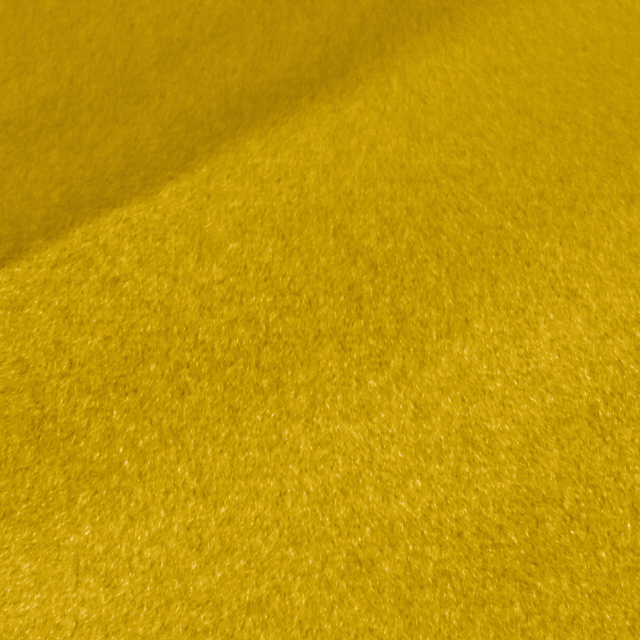
Give the GLSL for this texture, as a Shadertoy shader.

```glsl
// Golden plush fabric with one soft diagonal fold and a shallow depth of field.
// Broad light bands follow the fold; the pile is a sum of scattered, oriented
// Gaussian tufts at three sizes plus fuzz, and a tone ramp turns it into gold.

const vec3  GOLD = vec3(0.757, 0.597, 0.010);      // colour at tone zero
const vec3  TONE_STEP = vec3(0.050, 0.048, 0.0);   // change per unit of tone
const float PALE_BLUE = 0.028;                     // blue gained by highlights
const float FOLD_HEIGHT = 0.575;                   // fold at the left edge
const float FOLD_ANGLE = 0.495;
const float COARSE_TUFT = 0.023;
const float PILE_TUFT = 0.0125;
const float FINE_TUFT = 0.0066;
const float FUZZ_SIZE = 0.0032;
const float LEAN_LEFT = 1.02;                      // pile direction, radians
const float LEAN_RIGHT = 2.12;
const float LEAN_SPREAD = 1.2;

float hash(vec2 p) {
    return fract(sin(dot(p, vec2(127.1, 311.7))) * 43758.5453);
}

float valueNoise(vec2 p) {
    vec2 i = floor(p), f = fract(p);
    f = f * f * (3.0 - 2.0 * f);
    return mix(mix(hash(i), hash(i + vec2(1, 0)), f.x),
               mix(hash(i + vec2(0, 1)), hash(i + vec2(1, 1)), f.x), f.y);
}

// Signed noise, two octaves, roughly -1 to 1
float softNoise(vec2 p) {
    return 1.3 * valueNoise(p) + 0.7 * valueNoise(p * 2.1 + 17.3) - 1.0;
}

float bump(float x, float width) {
    return exp(-x * x / (width * width));
}

// Light and dark tufts scattered two per cell, with unit deviation
float tufts(vec2 p, float size, float lean, float seed) {
    vec2 q = p / size;
    vec2 cell = floor(q);
    float sum = 0.0;
    for (int y = -1; y <= 1; y++)
    for (int x = -1; x <= 1; x++)
    for (int k = 0; k < 2; k++) {
        vec2 id = cell + vec2(x, y);
        vec2 key = id + seed + 37.0 * float(k);
        vec2 r = q - id - vec2(hash(key), hash(key + 5.3));
        float angle = lean + LEAN_SPREAD * (hash(key + 11.9) - 0.5);
        vec2 dir = vec2(cos(angle), sin(angle));
        float along = dot(r, dir);
        float across = dot(r, vec2(-dir.y, dir.x));
        float weight = 2.0 * hash(key + 23.7) - 1.0;
        sum += weight * exp(-4.0 * along * along - 28.0 * across * across);
    }
    return 3.2 * sum;
}

// Broad light: a shadowed far side, a lit ridge and bands on the near side
float foldLight(vec2 p, float along, float d) {
    float drift = softNoise(vec2(along * 4.0, d * 9.0) + 3.0);
    float fade = 1.0 - smoothstep(0.50, 0.95, p.x);

    float far = -0.80 + 0.28 * drift;
    far -= 1.10 * bump(d - 0.015, 0.06) * mix(0.35, 1.0, fade);
    far -= 0.50 * bump(d - 0.17, 0.04);

    float near = 0.06 + 0.24 * drift;
    near += 0.45 * exp(d / 0.07) * fade;
    near -= 0.32 * bump(d + 0.27, 0.10);
    near += 0.58 * bump(d + 0.52, 0.13);
    near += 0.30 * (1.0 - smoothstep(0.0, 0.45, length(p)));

    float edge = mix(0.010, 0.060, smoothstep(0.1, 0.8, p.x));
    return mix(near, far, smoothstep(-edge, edge, d));
}

void mainImage(out vec4 fragColor, in vec2 fragCoord) {
    vec2 p = fragCoord / iResolution.xy;

    // Fold coordinates: along the crease, and height above it
    vec2 crease = vec2(cos(FOLD_ANGLE), sin(FOLD_ANGLE));
    vec2 rel = p - vec2(0.0, FOLD_HEIGHT);
    float along = dot(rel, crease);
    float d = dot(rel, vec2(-crease.y, crease.x));
    d += 0.009 * softNoise(vec2(along * 7.0, 2.0));

    // Focus falls off toward the top and behind the fold
    float focus = 1.0 - smoothstep(0.40, 1.05, p.y + 0.08 * p.x);
    focus = max(focus, 0.6 * bump(d + 0.05, 0.08) * (1.0 - p.x));
    focus *= 1.0 - 0.8 * smoothstep(-0.01, 0.03, d);

    // Pile direction turns across the cloth and bends along the ridge
    float lean = mix(LEAN_LEFT, LEAN_RIGHT, smoothstep(0.0, 1.0, p.x));
    lean += 0.35 * softNoise(p * 7.0);
    float ridge = exp(-abs(d) / 0.07) * (1.0 - smoothstep(0.3, 0.7, p.x));
    lean = mix(lean, FOLD_ANGLE + 0.15, 0.85 * ridge);

    // Pile from coarse clumps down to single fibres
    float tone = foldLight(p, along, d);
    tone += mix(0.14, 0.22, focus) * tufts(p, COARSE_TUFT, lean, 1.0);
    tone += mix(0.18, 0.50, focus) * tufts(p, PILE_TUFT, lean, 71.0);
    float fine = tufts(p, FINE_TUFT, lean, 143.0);
    tone += mix(0.16, 0.58, focus) * fine;
    float fuzz = 2.0 * valueNoise(p / FUZZ_SIZE) - 1.0;
    tone += mix(0.25, 0.60, focus) * fuzz;

    // Fine creases on the ridge, and glints on the sharpest fibre tips
    float nearSide = 1.0 - smoothstep(-0.01, 0.01, d);
    tone += 0.55 * ridge * nearSide * softNoise(vec2(along * 9.0, d * 85.0));
    tone += 0.8 * focus * smoothstep(1.6, 2.8, fine);

    vec3 colour = GOLD + TONE_STEP * tone;
    colour.b += PALE_BLUE * pow(max(tone, 0.0), 2.0);
    fragColor = vec4(clamp(colour, 0.0, 1.0), 1.0);
}
```
